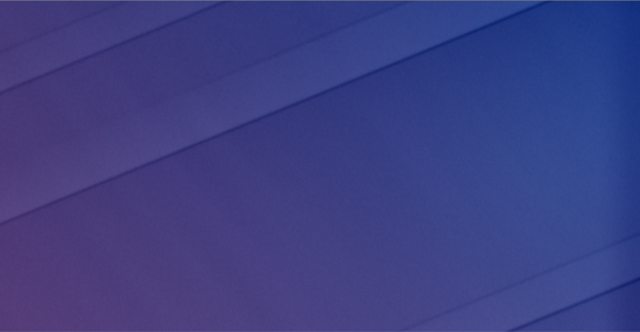
Give the GLSL for this background, as a WebGL 1 fragment shader.

```glsl
precision highp float;
// Overlapping diagonal sheets on a violet to blue backdrop.
// Four corner colours are blended, then parallel strips, creases and
// soft shadows are laid along one slanted coordinate, with fine grain.

uniform vec2 u_resolution;

#define ASPECT 1.925
#define SLOPE 0.408
#define MAIN_EDGE 0.675
#define STRIP_LIFT 0.040
#define CREASE_WIDTH 0.0068
#define SHADOW_REACH 0.16
#define GRAIN 0.016
#define RIM_LIGHT 0.30

const vec3 TOP_LEFT = vec3(0.262, 0.222, 0.470);
const vec3 TOP_RIGHT = vec3(0.120, 0.238, 0.545);
const vec3 BOTTOM_LEFT = vec3(0.335, 0.236, 0.470);
const vec3 BOTTOM_RIGHT = vec3(0.245, 0.285, 0.560);
const vec3 SHEEN = vec3(0.80, 1.0, 0.95);

float hash(vec2 p) {
  vec3 q = fract(vec3(p.xyx) * 0.1031);
  q += dot(q, q.yzx + 33.33);
  return fract((q.x + q.y) * q.z);
}

float noise(vec2 p) {
  vec2 i = floor(p);
  vec2 f = fract(p);
  f = f * f * (3.0 - 2.0 * f);
  float low = mix(hash(i), hash(i + vec2(1.0, 0.0)), f.x);
  float high = mix(hash(i + vec2(0.0, 1.0)), hash(i + 1.0), f.x);
  return mix(low, high, f.y);
}

// Raised strip from a to b, brightening from start to full at edge b
float strip(float s, float a, float b, float start) {
  float inside = smoothstep(a - 0.006, a + 0.006, s)
               * (1.0 - smoothstep(b - 0.008, b + 0.004, s));
  return inside * mix(start, 1.0, clamp((s - a) / (b - a), 0.0, 1.0));
}

// Thin dark line along an edge
float crease(float s, float edge) {
  float d = (s - edge) / CREASE_WIDTH;
  return exp(-d * d);
}

// Soft shadow falling below an edge
float shadow(float s, float edge) {
  float d = s - edge;
  return smoothstep(-0.005, 0.005, d) * exp(-max(d, 0.0) / SHADOW_REACH);
}

void main() {
  vec2 uv = gl_FragCoord.xy / u_resolution;
  vec2 p = uv * vec2(ASPECT, 1.0);
  float s = 1.0 - p.y + SLOPE * p.x;

  // Backdrop with a blue glow at the right
  vec3 color = mix(mix(BOTTOM_LEFT, BOTTOM_RIGHT, uv.x),
                   mix(TOP_LEFT, TOP_RIGHT, uv.x), uv.y);
  vec2 g = (p - vec2(1.70, 0.52)) / vec2(0.42, 0.34);
  color += vec3(0.012, 0.036, 0.030) * exp(-dot(g, g));

  // Strips, the wide one fading in softly at the left
  float light = strip(s, 0.505, MAIN_EDGE, mix(0.05, 0.70, uv.x));
  light += 0.65 * strip(s, 0.158, 0.280, 0.25);
  light += 0.50 * strip(s, 1.490, 1.624, 0.45);
  color += STRIP_LIFT * light * SHEEN;

  // Shadows and creases, the main one deepening to the right
  float dark = mix(0.012, 0.042, uv.x) * shadow(s, MAIN_EDGE);
  dark += 0.012 * shadow(s, 0.280) + 0.028 * shadow(s, 1.624);
  dark += mix(0.050, 0.085, uv.x) * crease(s, MAIN_EDGE);
  dark += 0.050 * crease(s, 0.280) + 0.020 * crease(s, 0.158);
  dark += 0.026 * crease(s, 0.505) * smoothstep(0.15, 0.55, uv.x);
  dark += 0.028 * crease(s, 1.490) + 0.085 * crease(s, 1.624);
  color -= dark * vec3(1.0, 0.9, 0.8);

  // Shade along the right side
  float side = smoothstep(1.79, ASPECT, p.x);
  color -= side * mix(1.0, 0.5, uv.y) * vec3(0.065, 0.080, 0.070);

  // Faint streaks running down to the right, and fine grain
  vec2 slant = vec2(p.x + 0.75 * p.y, p.x - p.y);
  float streak = noise(slant * vec2(11.0, 1.5)) - 0.5;
  float grain = noise(slant * vec2(190.0, 120.0)) - 0.5;
  color += 0.010 * streak + GRAIN * grain;

  // Pale hairline along the top and bottom
  float rim = smoothstep(0.4965, 0.4990, abs(uv.y - 0.5));
  rim *= mix(0.6, 1.6, step(0.5, uv.y));
  color = mix(color, vec3(0.55, 0.57, 0.68), RIM_LIGHT * rim);

  gl_FragColor = vec4(color, 1.0);
}
```
